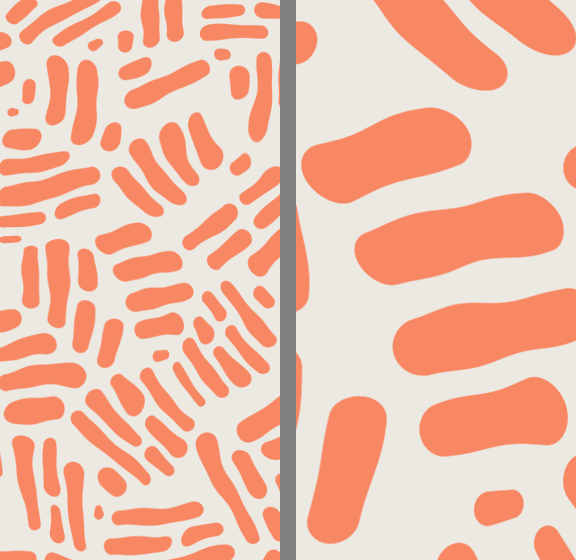
Left, the full canvas; right, a detail of the centre.
A Shadertoy shader for this pattern:

```glsl
// Organic coral strokes on a pale ground. The warped plane is split into Voronoi
// patches; each patch has its own direction and is filled with parallel lanes.
// Every lane holds tapered capsules clipped to stay inside the patch.

const vec3 GROUND = vec3(0.927, 0.912, 0.892);
const vec3 CORAL = vec3(0.973, 0.532, 0.393);

// Lengths are in canvas widths.
const float PATCH_SIZE = 0.37;
const float PATCH_JITTER = 0.72;
const float PATCH_GAP = 0.015;          // clearance to the patch border
const vec2 LANE_PITCH = vec2(0.085, 0.115);
const vec2 STROKE_RADIUS = vec2(0.29, 0.37); // as a share of the pitch
const float TAPER = 0.4;
const float LUMP = 0.08;
const float SPLIT_LENGTH = 0.25;        // longer strokes may be cut in two
const float SPLIT_CHANCE = 0.55;
const float STEEP_ANGLE = 1.95;
const float FLAT_ANGLE = 0.50;
const float ANGLE_SPREAD = 1.15;
const float BEND_FREQ = 2.3;
const float BEND_AMOUNT = 0.055;
const float RIPPLE_FREQ = 6.5;
const float RIPPLE_AMOUNT = 0.014;
const float EDGE_PIXELS = 1.4;

// Integer hash giving two values in 0..1.
vec2 hash2(ivec2 cell, int salt) {
    uvec2 v = uvec2(cell + ivec2(salt * 71, salt * 137));
    v = v * 1664525u + 1013904223u;
    v.x += v.y * 1664525u;
    v.y += v.x * 1664525u;
    v ^= v >> 16u;
    v.x += v.y * 1664525u;
    v.y += v.x * 1664525u;
    v ^= v >> 16u;
    return vec2(v & 65535u) / 65535.0;
}

// Smooth two-channel value noise in -1..1.
vec2 noise2(vec2 p, int salt) {
    ivec2 i = ivec2(floor(p));
    vec2 f = fract(p);
    f = f * f * f * (f * (f * 6.0 - 15.0) + 10.0);
    vec2 lower = mix(hash2(i, salt), hash2(i + ivec2(1, 0), salt), f.x);
    vec2 upper = mix(hash2(i + ivec2(0, 1), salt), hash2(i + ivec2(1, 1), salt), f.x);
    return 2.0 * mix(lower, upper, f.y) - 1.0;
}

vec2 patchCentre(ivec2 cell) {
    return (vec2(cell) + 0.5 + PATCH_JITTER * (hash2(cell, 1) - 0.5)) * PATCH_SIZE;
}

ivec2 nearestPatch(vec2 p) {
    ivec2 home = ivec2(floor(p / PATCH_SIZE));
    ivec2 best = home;
    float bestDist = 1e9;
    for (int y = -1; y <= 1; y++)
    for (int x = -1; x <= 1; x++) {
        ivec2 cell = home + ivec2(x, y);
        float d = distance(p, patchCentre(cell));
        if (d < bestDist) { bestDist = d; best = cell; }
    }
    return best;
}

// Range along a lane where a disc of the given radius fits inside the patch.
vec2 clipLane(ivec2 cell, vec2 along, float offset, float radius) {
    vec2 middle = patchCentre(cell), across = vec2(-along.y, along.x);
    vec2 span = vec2(-1.0, 1.0);
    for (int y = -2; y <= 2; y++)
    for (int x = -2; x <= 2; x++) {
        if (x == 0 && y == 0) continue;
        vec2 toOther = patchCentre(cell + ivec2(x, y)) - middle;
        vec2 n = normalize(toOther);
        float room = 0.5 * length(toOther) - PATCH_GAP - radius - offset * dot(across, n);
        float slope = dot(along, n);
        if (abs(slope) < 1e-4) slope = 1e-4;
        if (slope > 0.0) span.y = min(span.y, room / slope);
        else span.x = max(span.x, room / slope);
    }
    return span;
}

// Signed distance to the stroke in the lane that holds p.
float strokeDistance(vec2 p) {
    ivec2 cell = nearestPatch(p);
    vec2 look = hash2(cell, 2);
    float phase = hash2(cell, 3).x;
    float angle = ((cell.x + cell.y) & 1) == 0 ? STEEP_ANGLE : FLAT_ANGLE;
    angle += (look.x - 0.5) * ANGLE_SPREAD;
    vec2 along = vec2(cos(angle), sin(angle));
    vec2 local = p - patchCentre(cell);
    float u = dot(local, along), v = dot(local, vec2(-along.y, along.x));

    // Lane and its random traits
    float pitch = mix(LANE_PITCH.x, LANE_PITCH.y, look.y);
    float lane = floor(v / pitch + phase);
    float offset = (lane + 0.5 - phase) * pitch;
    ivec2 id = cell * 32 + ivec2(int(lane), 0);
    vec2 shape = hash2(id, 4), cut = hash2(id, 5);

    // Shrink the stroke until it fits
    float radius = pitch * mix(STROKE_RADIUS.x, STROKE_RADIUS.y, shape.x);
    vec2 span = clipLane(cell, along, offset, radius);
    for (int i = 0; i < 3 && span.y - span.x < radius; i++) {
        radius *= 0.8;
        span = clipLane(cell, along, offset, radius);
    }
    if (span.y - span.x < 0.6 * radius) return 1.0;

    // Cut some long strokes in two
    if (span.y - span.x > SPLIT_LENGTH && cut.x < SPLIT_CHANCE) {
        float split = mix(span.x, span.y, mix(0.33, 0.67, cut.y));
        if (u < split) span.y = split - radius - PATCH_GAP;
        else span.x = split + radius + PATCH_GAP;
    }

    // Tapered, slightly lumpy capsule
    float t = clamp((u - span.x) / (span.y - span.x), 0.0, 1.0);
    float swell = 1.0 + TAPER * (2.0 * shape.y - 1.0) * (t - 0.5);
    swell *= 1.0 + LUMP * sin(u * 42.0 + cut.y * 6.28);
    return length(vec2(u - clamp(u, span.x, span.y), v - offset)) - radius * swell;
}

void mainImage(out vec4 fragColor, in vec2 fragCoord) {
    vec2 p = fragCoord / iResolution.x;
    vec2 warped = p + BEND_AMOUNT * noise2(p * BEND_FREQ, 6)
                    + RIPPLE_AMOUNT * noise2(p * RIPPLE_FREQ, 7);
    float d = strokeDistance(warped);
    float ink = clamp(0.5 - d * iResolution.x / EDGE_PIXELS, 0.0, 1.0);
    fragColor = vec4(mix(GROUND, CORAL, ink), 1.0);
}
```
